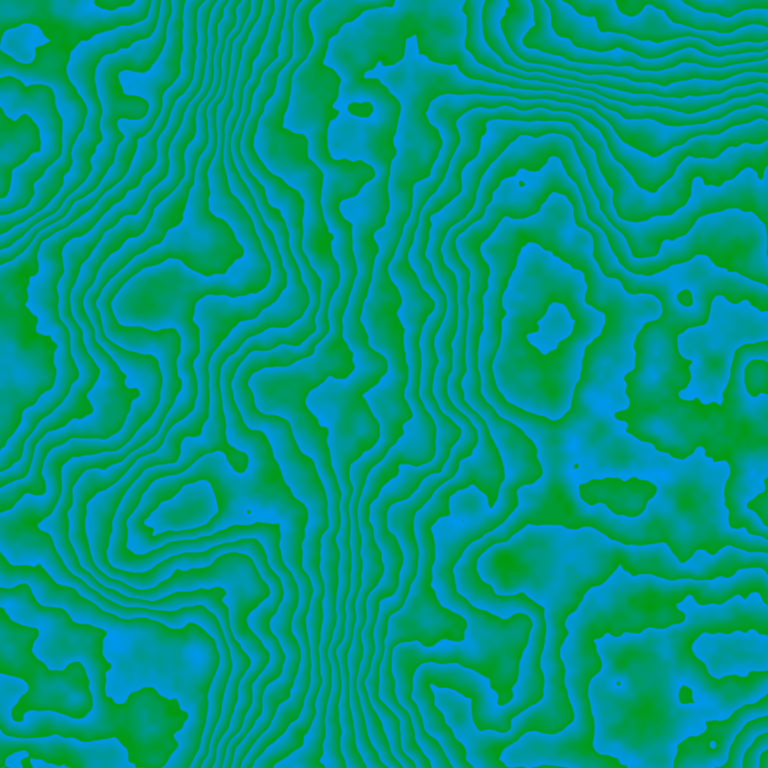
Give the GLSL for this pattern, as a three.js fragment shader.

```glsl
// Contour bands of a rough height field: a broad slope plus layered value noise
// is wrapped into a sawtooth, so every band fades from blue to green as the
// height rises and then snaps back to blue along a thin, softened edge.

varying vec2 vUv;

const vec3 BAND_LOW = vec3(0.0, 0.59, 0.95);    // blue start of each band
const vec3 BAND_HIGH = vec3(0.0, 0.61, 0.05);   // green end of each band

const float SLOPE_RISE = 18.0;       // bands climbed from left to right
const float TOP_FALL = 9.0;          // bands lost towards the upper right
const float CORNER_RISE = 6.0;       // bands gained towards the lower left
const float NOISE_SCALE = 3.0;       // coarsest noise cells across the canvas
const float NOISE_HEIGHT = 13.0;     // bands spanned by the coarsest layer
const float LAYER_GAIN = 0.42;
const int LAYERS = 6;
const vec2 LAYER_SHIFT = vec2(17.3, 9.7);
const float EDGE_WIDTH = 0.0018;     // half width of a band edge, canvas units
const float SLOPE_STEP = 0.001;      // distance used to measure the gradient

float hash(vec2 cell) {
  vec3 q = fract(vec3(cell.xyx) * 0.1031);
  q += dot(q, q.yzx + 33.33);
  return fract((q.x + q.y) * q.z);
}

float valueNoise(vec2 p) {
  vec2 cell = floor(p);
  vec2 f = fract(p);
  vec2 blend = f * f * (3.0 - 2.0 * f);
  float lower = mix(hash(cell), hash(cell + vec2(1.0, 0.0)), blend.x);
  float upper = mix(hash(cell + vec2(0.0, 1.0)), hash(cell + vec2(1.0, 1.0)), blend.x);
  return mix(lower, upper, blend.y);
}

// Broad landform: low basin on the left, high plateau on the right.
float landform(vec2 p) {
  float rise = SLOPE_RISE * smoothstep(0.1, 0.8, p.x);
  float fall = TOP_FALL * smoothstep(0.55, 1.0, p.y) * smoothstep(0.4, 0.8, p.x);
  float corner = CORNER_RISE * (1.0 - smoothstep(0.1, 0.45, p.y))
                             * (1.0 - smoothstep(0.1, 0.5, p.x));
  return rise - fall + corner;
}

// Height in bands: landform plus finer and finer noise layers.
float height(vec2 p) {
  float total = landform(p);
  float amplitude = NOISE_HEIGHT;
  vec2 q = p * NOISE_SCALE + LAYER_SHIFT;
  for (int i = 0; i < LAYERS; i++) {
    total += amplitude * (valueNoise(q) - 0.5);
    q = q * 2.0 + LAYER_SHIFT;
    amplitude *= LAYER_GAIN;
  }
  return total;
}

// Sawtooth of period one whose drop is spread over +-w.
float softSawtooth(float h, float w) {
  float d = h - floor(h + 0.5);
  return d + 1.0 - smoothstep(-w, w, d);
}

void main() {
  float h = height(vUv);

  // Local steepness keeps the edge equally thin everywhere.
  vec2 gradient = vec2(height(vUv + vec2(SLOPE_STEP, 0.0)) - h,
                       height(vUv + vec2(0.0, SLOPE_STEP)) - h) / SLOPE_STEP;
  float w = clamp(length(gradient) * EDGE_WIDTH, 0.001, 0.45);

  gl_FragColor = vec4(mix(BAND_LOW, BAND_HIGH, softSawtooth(h, w)), 1.0);
}
```
